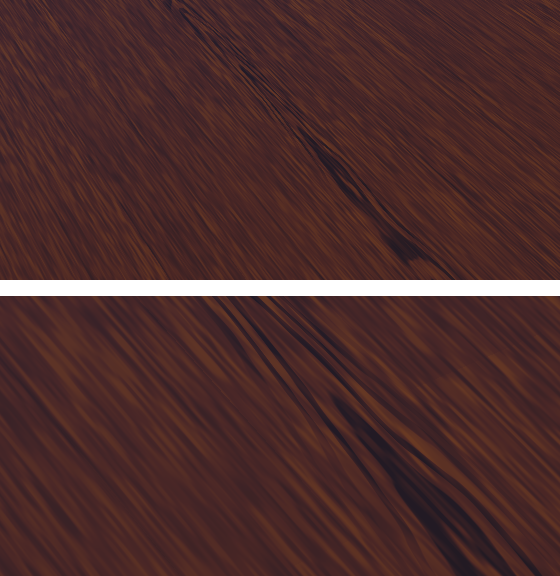
Top, the full canvas; bottom, a detail of the centre.
A Shadertoy shader for this texture:

```glsl
// Dark stained wood floor seen in perspective: boards run to a far vanishing
// point at the upper left. Stretched value noise makes the fine grain, and
// warped nested rings draw the black flame figure on one board.

float hash(vec2 p)
{
    vec3 h = fract(p.xyx * 0.1031);
    h += dot(h, h.yzx + 33.33);
    return fract((h.x + h.y) * h.z);
}

float noise(vec2 p)
{
    vec2 cell = floor(p), f = fract(p);
    f = f * f * (3.0 - 2.0 * f);
    return mix(mix(hash(cell), hash(cell + vec2(1, 0)), f.x),
               mix(hash(cell + vec2(0, 1)), hash(cell + vec2(1, 1)), f.x), f.y);
}

// Maps the canvas to floor coordinates: x across the boards, y along them
vec2 floorPlane(vec2 p)
{
    vec2 d = p - vec2(-1.56, 3.32);
    return vec2(2.0 * d.x, 10.0) / -d.y;
}

// Thin crisp fibres of several lengths, centred on zero
float fibres(vec2 q)
{
    float strands = smoothstep(0.15, 0.85, noise(q * vec2(215.0, 9.0)));
    float flecks = smoothstep(0.15, 0.85, noise(q * vec2(260.0, 26.0) + 37.0));
    float bundles = noise(q * vec2(95.0, 5.0) + 71.0);
    return 0.36 * strands + 0.40 * flecks + 0.24 * bundles - 0.5;
}

// Nested flame rings around the axis t = 0, from -1 to 1
float flameRings(float t, float y)
{
    float warp = 1.7 * noise(vec2(t * 22.0 + 9.0, y * 3.2))
               + 0.45 * noise(vec2(t * 45.0 + 40.0, y * 9.0))
               + 0.12 * noise(vec2(t * 150.0 + 70.0, y * 24.0));
    return sin(6.2832 * (y * 3.2 + 46.0 * sqrt(t * t + 0.0001) + warp));
}

vec3 woodColor(float tone)
{
    vec3 dark = vec3(0.165, 0.115, 0.15);
    vec3 middle = vec3(0.286, 0.152, 0.155);
    vec3 light = vec3(0.43, 0.24, 0.14);
    vec3 c = mix(dark, middle, clamp(tone * 2.0, -0.3, 1.0));
    return mix(c, light, clamp(tone * 2.0 - 1.0, 0.0, 1.0));
}

void mainImage(out vec4 fragColor, in vec2 fragCoord)
{
    vec2 p = fragCoord / iResolution.y;
    vec2 q = floorPlane(p);

    // Boards with staggered ends, each with its own tone
    float across = (q.x - 1.80) / 0.165;
    float row = floor(across);
    float along = (q.y - 0.55 * q.x) / 0.9 + hash(vec2(row + 20.0, 5.0));
    vec2 board = vec2(row + 20.0, floor(along));
    float boardTone = hash(board) - 0.5;

    // Grain comes in long lively patches between calm ones
    float lively = noise(q * vec2(13.0, 1.6) + 3.0);
    float tone = 0.505 + 0.06 * boardTone;
    tone += fibres(q) * (0.42 + 0.45 * lively + 0.2 * boardTone);
    tone += 0.08 * (noise(q * vec2(34.0, 0.6)) - 0.5);

    // Thin dark seams between boards, each with a faint lit edge
    float seamDist = (fract(across + 0.5) - 0.5) * 0.165;
    float seam = smoothstep(0.005, 0.001, abs(seamDist));
    float lip = smoothstep(0.004, 0.001, abs(seamDist - 0.007));
    float seamDepth = noise(vec2(row * 9.0 + 90.0, q.y * 3.0));
    tone += (0.08 * lip - 0.26 * seam) * (0.3 + 0.7 * seamDepth);

    // Flame figure, strongest along a wavering axis
    float t = q.x - 1.885 - 0.03 * (noise(vec2(3.0, q.y * 4.0)) - 0.5);
    float rings = flameRings(t, q.y);
    float core = smoothstep(0.06, 0.025, abs(t));
    float skirt = smoothstep(0.11, 0.05, abs(t));
    float patches = 0.65 + 0.35 * noise(vec2(t * 20.0 + 60.0, q.y * 6.0));
    float ink = smoothstep(0.1, 0.6, rings) * patches;
    tone += 0.04 * skirt * (1.0 - ink);
    tone -= ink * (0.13 * skirt + 0.42 * core);

    vec3 col = woodColor(tone);

    // Cool violet sheen at the far left, warmer brown near the viewer
    float sheen = smoothstep(0.1, 1.3, p.y - 0.35 * p.x + 0.35);
    col += mix(vec3(0.006, -0.002, -0.012), vec3(-0.002, 0.005, 0.018), sheen);

    fragColor = vec4(col, 1.0);
}
```
